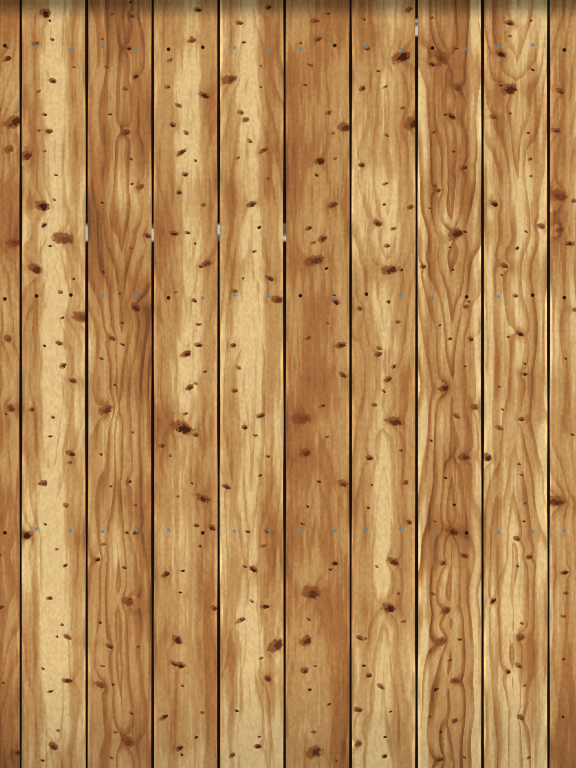
Write a WebGL 2 fragment shader that draws this texture.

```glsl
#version 300 es
precision highp float;
uniform vec2 u_resolution;
out vec4 outColor;

const float PITCH = 0.0859;
const float FIRST_GAP = 0.0270;
const float GAP_HALF = 0.0016;

const vec3 BROWN = vec3(0.48, 0.30, 0.17);
const vec3 TAN = vec3(0.65, 0.43, 0.24);
const vec3 HONEY = vec3(0.74, 0.56, 0.34);
const vec3 CREAM = vec3(0.88, 0.75, 0.52);
const vec3 GAP_DARK = vec3(0.09, 0.06, 0.05);
const vec3 KNOT_HALO = vec3(0.52, 0.29, 0.15);
const vec3 KNOT_CORE = vec3(0.22, 0.10, 0.06);
const vec3 STEEL = vec3(0.36, 0.52, 0.62);
const vec3 SKY = vec3(0.88, 0.90, 0.88);

// Per board: lightness, and strength of the arched grain
const float TONE[10] = float[10](0.34, 0.83, 0.14, 0.72, 0.83, 0.36, 0.66, 0.44, 0.64, 0.52);
const float FIGURE[10] = float[10](0.12, 0.13, 0.26, 0.08, 0.15, 0.07, 0.14, 0.38, 0.28, 0.20);
const float NAIL_ROWS[3] = float[3](0.308, 0.614, 0.938);

float hash(vec2 p) {
  return fract(sin(dot(p, vec2(127.1, 311.7))) * 43758.5453);
}

float noise(vec2 p) {
  vec2 i = floor(p), f = fract(p);
  f = f * f * (3.0 - 2.0 * f);
  return mix(mix(hash(i), hash(i + vec2(1, 0)), f.x),
             mix(hash(i + vec2(0, 1)), hash(i + vec2(1, 1)), f.x), f.y);
}

vec3 woodRamp(float v) {
  vec3 c = mix(BROWN, TAN, smoothstep(0.0, 0.36, v));
  c = mix(c, HONEY, smoothstep(0.36, 0.60, v));
  return mix(c, CREAM, smoothstep(0.60, 0.95, v));
}

// Scattered knots: x = core, y = halo, z = bending of the grain
vec3 knots(vec2 q, float seed, float cell, float smallest, float largest, float spread) {
  vec3 result = vec3(0.0);
  float row = floor(q.y / cell);
  for (float k = -1.0; k <= 1.0; k++) {
    vec2 id = vec2(seed * 7.3 + 2.0, row + k);
    if (hash(id) > 0.88) continue;
    float offset = (hash(id + 11.0) - 0.5) * spread;
    vec2 center = vec2(offset * PITCH, (row + k + 0.2 + 0.6 * hash(id + 23.0)) * cell);
    float size = mix(smallest, largest, pow(hash(id + 37.0), 3.0));
    vec2 d = q - center;
    float tilt = (hash(id + 41.0) - 0.5) * 1.4;
    d = vec2(d.x * cos(tilt) + d.y * sin(tilt), d.y * cos(tilt) - d.x * sin(tilt));
    d *= vec2(mix(0.55, 1.0, hash(id + 53.0)), 1.2) / size;
    float r = length(d) + 0.5 * (noise(q * 300.0) - 0.5);
    float darkness = mix(0.25, 1.0, hash(id + 61.0));
    // The core sits off-centre, so the heart of the knot shows as a crescent
    float coreRadius = length(d - vec2(0.25, -0.2)) + 0.6 * (noise(q * 420.0 + 7.0) - 0.5);
    result.x = max(result.x, darkness * (1.0 - smoothstep(0.4, 0.75, coreRadius)));
    result.y = max(result.y, 1.0 - smoothstep(0.75, 1.25, r));
    result.z += exp(-0.18 * dot(d, d)) * size / 0.006;
  }
  return result;
}

// Lightness of the grain on one board
float grain(vec2 q, float board, float tone, float figure, float bend) {
  float seed = board * 17.0;
  float across = q.x / PITCH;
  float wander = 0.20 * (noise(vec2(q.y * 3.0, seed)) - 0.5)
               + 0.12 * (noise(vec2(q.y * 26.0, seed + 9.0)) - 0.5);
  float rings = 6.0 * abs(across - 0.5 * wander) + 5.0 * noise(vec2(q.y * 4.0, seed + 5.0))
              + 0.9 * noise(vec2(across * 6.0, q.y * 14.0 + seed)) + 0.7 * bend;
  // Each ring darkens slowly, then ends in a crisp edge
  float phase = fract(rings);
  float arch = smoothstep(0.35, 0.88, phase) * (1.0 - smoothstep(0.88, 1.0, phase));
  float ringStrength = 0.4 + 1.2 * noise(vec2(across * 5.0 + seed, q.y * 7.0));
  float v = mix(0.35, 0.70, tone) + 0.34 * figure - figure * arch * ringStrength;
  v += 0.20 * (noise(vec2(across * 15.0 + bend + seed, q.y * 4.0)) - 0.5);
  v += 0.20 * (noise(vec2(across * 36.0 + seed, q.y * 40.0)) - 0.5);
  // Broad stains and weathered bands
  v += 0.46 * (noise(vec2(across * 2.6 + seed, q.y * 7.0)) - 0.5);
  v += 0.28 * (noise(vec2(across * 1.5 + seed, q.y * 20.0)) - 0.5);
  // Pale ragged heart on light boards, pale sapwood edges on figured ones
  float heart = 1.0 - smoothstep(0.06, 0.30, abs(across - wander));
  v += 0.30 * smoothstep(0.3, 0.8, tone) * (heart - 0.35);
  return v + figure * smoothstep(0.28, 0.40, abs(across)) * step(0.4, tone);
}

float nails(vec2 q, float board, float pixel) {
  float mask = 0.0;
  for (int i = 0; i < 3; i++) {
    float side = q.x < 0.0 ? -1.0 : 1.0;
    vec2 id = vec2(board, float(i) * 2.0 + side);
    vec2 center = vec2(side * PITCH * 0.26, NAIL_ROWS[i] + 0.007 * (hash(id) - 0.5));
    float d = length(q - center) - 0.0023;
    mask = max(mask, 1.0 - smoothstep(-pixel, pixel, d));
  }
  return mask;
}

void main() {
  vec2 p = gl_FragCoord.xy / u_resolution.y;
  float pixel = 0.7 / u_resolution.y;
  float column = (p.x - FIRST_GAP) / PITCH;
  float board = floor(column) + 1.0;
  int index = int(clamp(board, 0.0, 9.0));
  vec2 q = vec2((fract(column) - 0.5) * PITCH, p.y);

  // Wood, large knots, small flecks and nail heads
  vec3 knot = knots(q, board, 0.048, 0.0035, 0.0095, 0.86);
  vec3 fleck = knots(q, board + 31.0, 0.030, 0.0020, 0.0042, 0.60);
  float value = grain(q, board, TONE[index], FIGURE[index], knot.z);
  vec3 color = woodRamp(value - 0.10 * min(knot.z, 1.5));
  color = mix(color, KNOT_HALO, max(0.80 * knot.y, 0.65 * fleck.y));
  color = mix(color, KNOT_CORE, 0.9 * max(knot.x, fleck.x));
  vec3 head = mix(GAP_DARK, STEEL, step(0.3, hash(vec2(board, floor(p.y * 3.0) + sign(q.x)))));
  color = mix(color, head, 0.9 * nails(q, board, pixel));
  color *= 0.95 + 0.10 * noise(p * vec2(420.0, 260.0));

  // Uneven gaps with a pale worn rim and a few glints of daylight
  float gap = round(column);
  float gapDistance = abs(column - gap) * PITCH;
  float halfWidth = GAP_HALF * (0.7 + 0.6 * noise(vec2(gap * 9.0, p.y * 11.0)));
  float rim = 1.0 - smoothstep(0.001, 0.003, abs(gapDistance - halfWidth - 0.0015));
  color *= 1.0 + rim * (0.30 * noise(vec2(column * 2.0, p.y * 30.0)) - 0.12);
  float glintY = gap == 6.0 ? 0.964 : 0.697;
  float hasGlint = (gap >= 1.0 && gap <= 4.0) || gap == 6.0 ? 1.0 : 0.0;
  float glint = hasGlint * (1.0 - smoothstep(0.008, 0.014, abs(p.y - glintY)));
  glint *= 0.35 + 0.65 * smoothstep(0.3, 0.6, noise(vec2(gap * 5.0, p.y * 160.0)));
  vec3 gapColor = mix(GAP_DARK, SKY, 0.85 * glint);
  color = mix(gapColor, color, smoothstep(-pixel, pixel, gapDistance - halfWidth));

  // Shade under the top edge and toward the ground
  color *= mix(1.0, 0.6, smoothstep(0.97, 1.0, p.y));
  color *= mix(0.88, 1.0, smoothstep(0.0, 0.15, p.y));
  outColor = vec4(color, 1.0);
}
```
